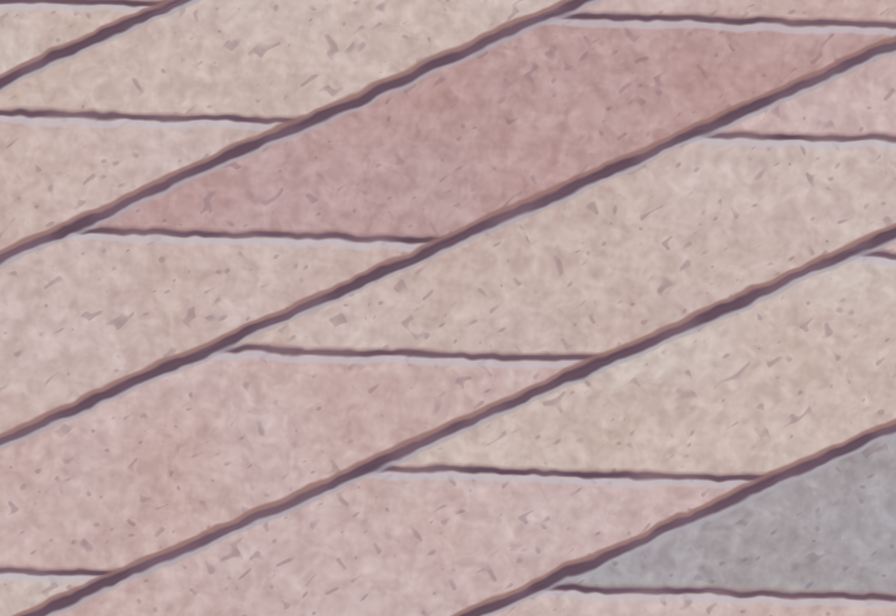
Write a Shadertoy shader that draws this texture.

```glsl
#define SLOPE 0.445
#define TILT 0.03
#define COURSE_START 0.132
#define COURSE_STEP 0.283
#define COURSE_GROWTH 0.00472
#define BRICK_START 0.183
#define BRICK_STEP 0.372
#define LONG_JOINT 0.0074
#define SHORT_JOINT 0.0046
#define GRAIN 0.16
#define ROSE_BRICK vec2(1.0, -1.0)
#define GREY_BRICK vec2(4.0, -1.0)

const vec3 SAND = vec3(0.785, 0.715, 0.685);
const vec3 BLUSH = vec3(0.775, 0.675, 0.665);
const vec3 ROSE = vec3(0.725, 0.605, 0.600);
const vec3 GREY = vec3(0.650, 0.625, 0.640);
const vec3 RUST = vec3(0.590, 0.450, 0.430);
const vec3 MORTAR = vec3(0.370, 0.285, 0.340);
const vec3 PLUM = vec3(0.440, 0.345, 0.400);
const vec3 HAZE = vec3(0.670, 0.645, 0.680);

float hash(vec2 p) {
    return fract(sin(dot(p, vec2(127.1, 311.7))) * 43758.5);
}

float noise(vec2 p) {
    vec2 i = floor(p), f = fract(p);
    f = f * f * (3.0 - 2.0 * f);
    return mix(mix(hash(i), hash(i + vec2(1, 0)), f.x),
               mix(hash(i + vec2(0, 1)), hash(i + vec2(1, 1)), f.x), f.y);
}

// Soft stripe of half width w around distance zero
float band(float d, float w) {
    float soft = max(0.0032, 0.7 / iResolution.y);
    return 1.0 - smoothstep(w - soft, w + soft, abs(d));
}

// Stone face: tint per brick, mottling, fine grain and dark pits
vec3 brickColor(vec2 id, vec2 p) {
    vec3 tint = mix(SAND, BLUSH, hash(id + 3.7));
    if (id == ROSE_BRICK) tint = ROSE;
    if (id == GREY_BRICK) tint = GREY;

    vec2 g = mat2(0.83, 0.56, -0.56, 0.83) * p;
    g += 0.012 * vec2(noise(p * 31.0), noise(p * 31.0 + 17.0));
    float grain = 0.45 * noise(g * 48.0) + 0.35 * noise(g * 95.0 + 9.0)
                + 0.20 * noise(g * 170.0 + 5.0) - 0.5;
    float patches = noise(p * 7.0 + id) - 0.5;
    float pits = smoothstep(0.80, 0.98, noise(g * vec2(62.0, 85.0) + 40.0));

    tint += GRAIN * grain * vec3(0.85, 1.0, 1.0);
    tint += patches * vec3(0.015, 0.035, 0.045);
    return mix(tint, PLUM, 0.28 * pits);
}

void mainImage(out vec4 fragColor, in vec2 fragCoord) {
    vec2 p = fragCoord / iResolution.y;
    p.y = 1.0 - p.y;

    // Ragged edges
    vec2 q = p;
    q.y += 0.007 * (noise(p * 24.0) - 0.5) + 0.004 * (noise(p * 60.0) - 0.5);

    // Slanted courses, growing slightly wider downwards
    float v = q.y + SLOPE * q.x - COURSE_START;
    float k = (sqrt(COURSE_STEP * COURSE_STEP + 4.0 * COURSE_GROWTH * v)
            - COURSE_STEP) / (2.0 * COURSE_GROWTH);
    float course = floor(k);
    float across = (k - round(k)) * (COURSE_STEP + 2.0 * COURSE_GROWTH * k)
                 / sqrt(1.0 + SLOPE * SLOPE);

    // Bricks in each course, shifted by half a brick
    float r = (q.y - TILT * q.x - BRICK_START) / BRICK_STEP - 0.5 * course;
    float along = (r - round(r)) * BRICK_STEP;
    vec3 color = brickColor(vec2(course, floor(r)), p);

    // Short joints: pale lower lip and thin dark line
    float wear = noise(p * 18.0 + 70.0);
    color = mix(color, HAZE + 0.09, 0.65 * band(along - 0.011, 0.006));
    color = mix(color, RUST, 0.45 * band(along + 0.005, 0.004));
    color = mix(color, mix(PLUM, MORTAR, wear),
                (0.75 + 0.25 * wear) * band(along, SHORT_JOINT));

    // Long joints: rusty upper side, cool lower side, dark core
    color = mix(color, HAZE, 0.75 * band(across - 0.009, 0.006));
    color = mix(color, RUST, 0.90 * band(across + 0.007, 0.006));
    float core = LONG_JOINT * (0.75 + 0.35 * wear);
    color = mix(color, mix(PLUM, MORTAR, smoothstep(0.2, 0.7, wear)),
                0.92 * band(across - 0.001, core));

    // Deeper shade where joints meet
    float corner = exp(-180.0 * length(vec2(across, along)));
    color = mix(color, MORTAR, 0.6 * corner);

    fragColor = vec4(clamp(color, 0.0, 1.0), 1.0);
}
```
